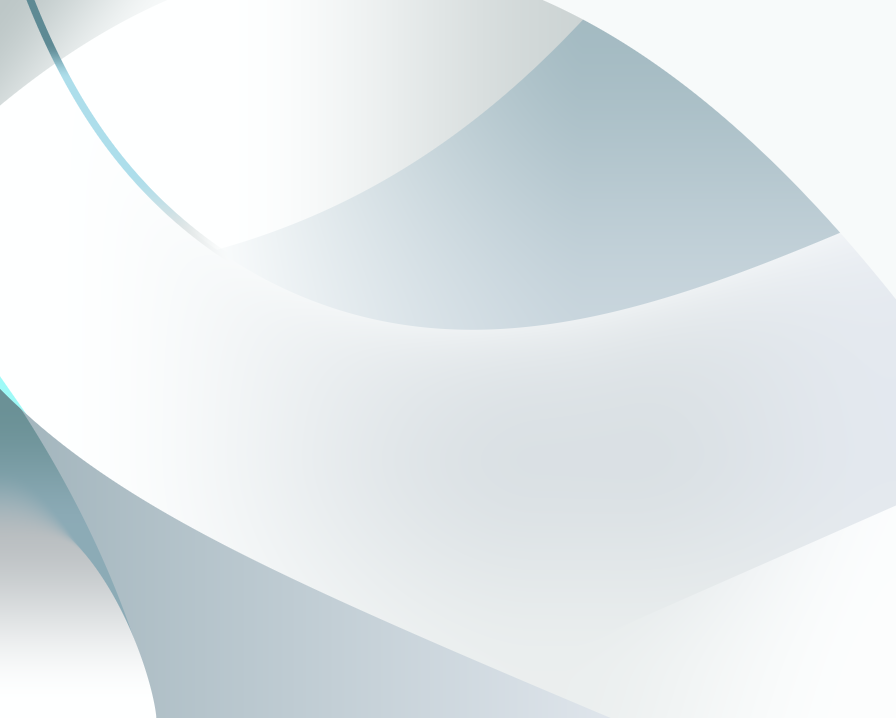
Reproduce this background procedurally as a Shadertoy shader.

```glsl
// Soft overlapping ribbons in white, silver and teal, with a thin cyan arc.

const vec3 WHITE = vec3(0.995, 1.0, 1.0);
const vec3 SILVER = vec3(0.80, 0.83, 0.83);
const vec3 CORNER_GREY = vec3(0.74, 0.78, 0.78);
const vec3 SKY_HIGH = vec3(0.64, 0.73, 0.76);
const vec3 SKY_LOW = vec3(0.79, 0.84, 0.87);
const vec3 RIBBON_GREY = vec3(0.85, 0.875, 0.89);
const vec3 RIBBON_BLUE = vec3(0.89, 0.91, 0.935);
const vec3 STEEL_DARK = vec3(0.63, 0.705, 0.735);
const vec3 STEEL_LIGHT = vec3(0.87, 0.895, 0.92);
const vec3 TEAL_DARK = vec3(0.42, 0.57, 0.59);
const vec3 TEAL_LIGHT = vec3(0.55, 0.67, 0.715);
const vec3 DOME_GREY = vec3(0.72, 0.74, 0.75);
const vec3 CYAN_GLINT = vec3(0.62, 0.98, 0.97);
const vec3 ARC_DARK = vec3(0.37, 0.54, 0.58);
const vec3 ARC_CYAN = vec3(0.68, 0.87, 0.92);
const vec3 ARC_PALE = vec3(0.87, 0.89, 0.89);
const float ARC_HALF_WIDTH = 0.0052;
const float RIM_FALLOFF = 0.065;

// Approximate distance to the zero line of f, in canvas heights
float distanceTo(float f) {
    float slope = length(vec2(dFdx(f), dFdy(f)));
    return f / max(slope, 1e-6) / iResolution.y;
}

// Smooth coverage of a distance, one pixel wide
float coverage(float d) {
    return clamp(0.5 + d * iResolution.y, 0.0, 1.0);
}

float inside(float f) {
    return coverage(distanceTo(f));
}

// Boundary heights as functions of x
float bowlCurve(float x) {
    float d = x - 0.527;
    float steep = pow(max(-d, 0.0), 6.0);
    return 0.5407 + d * d * (1.13 - 0.8 * d + 25.5 * steep);
}

float veilCurve(float x) {
    float d = x - 0.25;
    return 0.655 + d * (0.36 + d * (0.8 + 0.7 * d));
}

float sweepCurve(float x) {
    return 0.3536 - 0.52 * x + 0.105 * exp(-x / 0.14);
}

float cornerCurve(float x) {
    return 0.853 + x * (1.03 - 1.3 * x);
}

// Blue-grey field with a pale veil across its upper left
vec3 upperField(vec2 p) {
    vec3 sky = mix(SKY_LOW, SKY_HIGH, smoothstep(0.5, 1.0, p.y));
    float haze = pow(clamp((0.65 - p.x) / 0.43, 0.0, 1.0), 1.3);
    sky = mix(sky, WHITE, haze);
    vec3 veil = mix(WHITE, SILVER, smoothstep(0.25, 0.68, p.x));
    return mix(sky, veil, inside(p.y - veilCurve(p.x)));
}

// Broad ribbon, bright along its top rim and at lower right
vec3 ribbon(vec2 p, float depth) {
    vec3 grey = mix(RIBBON_GREY, RIBBON_BLUE, smoothstep(0.7, 1.0, p.x));
    grey = mix(vec3(0.92, 0.935, 0.935), grey, smoothstep(0.05, 0.38, p.y));
    vec3 color = mix(WHITE, grey, smoothstep(0.05, 0.6, p.x));
    color = mix(color, WHITE, 0.55 * exp(-max(depth, 0.0) / RIM_FALLOFF));
    float fold = inside(0.296 - 0.55 * (1.0 - p.x) - p.y);
    float glow = smoothstep(0.66, 1.0, p.x + 0.25 * (0.2 - p.y));
    return mix(color, WHITE, fold * glow * 0.9);
}

// Steel wedge, teal fin and pale dome in the lower left
vec3 lowerField(vec2 p) {
    vec3 color = mix(STEEL_DARK, STEEL_LIGHT, clamp(p.x / 0.67, 0.0, 1.0));
    float finEdge = 0.1745 - p.y * (0.185 + 0.386 * p.y);
    vec3 teal = mix(TEAL_LIGHT, TEAL_DARK, smoothstep(0.26, 0.43, p.y));
    color = mix(color, teal, inside(finEdge - p.x));

    vec2 q = vec2(p.x / 0.1745, max(p.y, 0.0) / 0.296);
    float domeDistance = distanceTo(1.0 - q.x * q.x - pow(q.y, 1.35));
    float softness = 0.05 * smoothstep(0.1, 0.0, p.x);
    float hardDome = coverage(domeDistance);
    float softDome = smoothstep(-softness, softness + 0.001, domeDistance);
    vec3 dome = mix(WHITE, DOME_GREY, smoothstep(0.02, 0.28, p.y));
    return mix(color, dome, mix(hardDome, softDome, smoothstep(0.1, 0.07, p.x)));
}

void mainImage(out vec4 fragColor, in vec2 fragCoord) {
    vec2 p = fragCoord / iResolution.xy;
    float bowl = p.y - bowlCurve(p.x);
    float bowlDistance = distanceTo(bowl);

    // Main layers; the veil's white also fills the left of the ribbon
    vec3 color = mix(ribbon(p, -bowlDistance), upperField(p), coverage(bowlDistance));

    // Shaded corner
    float shade = smoothstep(0.0, 0.2, p.x + 0.6 * (1.0 - p.y));
    vec3 corner = mix(CORNER_GREY, vec3(0.97, 0.98, 0.98), shade);
    color = mix(color, corner, inside(p.y - cornerCurve(p.x)));

    // Thin arc fading along the bowl
    vec3 arcColor = mix(ARC_CYAN, ARC_DARK, smoothstep(0.89, 0.94, p.y));
    arcColor = mix(ARC_PALE, arcColor, smoothstep(0.67, 0.76, p.y));
    float arc = coverage(ARC_HALF_WIDTH - abs(bowlDistance));
    color = mix(color, arcColor, arc * smoothstep(0.26, 0.19, p.x));

    // Lower layers and the small glint at the left edge
    float sweep = sweepCurve(p.x);
    color = mix(color, CYAN_GLINT, inside(0.476 - 1.79 * p.x - p.y));
    color = mix(color, lowerField(p), inside(sweep - p.y));

    fragColor = vec4(clamp(color, 0.0, 1.0), 1.0);
}
```
